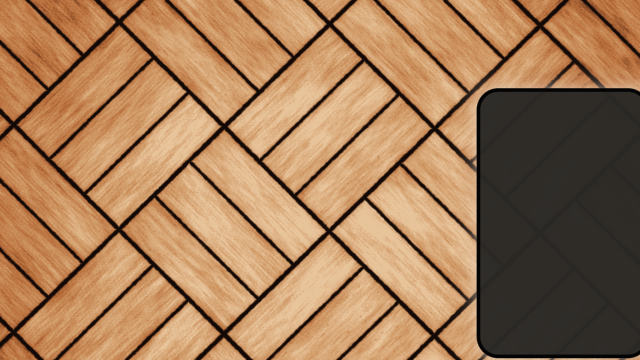
Reproduce this texture procedurally as a WebGL 1 fragment shader.

```glsl
precision highp float;
// Diagonal basket-weave wood parquet, three planks per tile, behind a dark rounded panel.
uniform vec2 u_resolution;

// Lengths are fractions of the canvas height.
const vec2 TILE_ORIGIN = vec2(0.623, 0.648);
const vec2 AXIS_DOWN = vec2(0.2917, -0.2905);
const vec2 AXIS_UP = vec2(0.2928, 0.2855);
const float TILE_SIDE = 0.41;
const float PLANKS = 3.0;
const float TILE_GAP = 0.0050;
const float PLANK_GAP = 0.0037;

const vec3 GAP_COLOR = vec3(0.07, 0.035, 0.025);
const vec3 BROWN = vec3(0.40, 0.20, 0.11);
const vec3 ORANGE = vec3(0.72, 0.43, 0.23);
const vec3 TAN = vec3(0.82, 0.61, 0.41);
const vec3 PALE = vec3(0.91, 0.77, 0.61);
const vec3 PANEL_COLOR = vec3(0.165, 0.16, 0.15);

float hash(vec2 p) {
  return fract(sin(dot(p, vec2(127.1, 311.7))) * 43758.5453);
}

float noise(vec2 p) {
  vec2 i = floor(p);
  vec2 f = fract(p);
  f = f * f * (3.0 - 2.0 * f);
  return mix(mix(hash(i), hash(i + vec2(1.0, 0.0)), f.x),
             mix(hash(i + vec2(0.0, 1.0)), hash(i + vec2(1.0, 1.0)), f.x), f.y);
}

float fbm(vec2 p) {
  float sum = 0.0;
  float amplitude = 0.5;
  for (int i = 0; i < 4; i++) {
    sum += amplitude * noise(p);
    p = p * 2.03 + 17.3;
    amplitude *= 0.5;
  }
  return sum;
}

// Tile coordinates: x runs down-right, y runs up-right.
vec2 toTiles(vec2 p) {
  vec2 d = p - TILE_ORIGIN;
  float det = AXIS_DOWN.x * AXIS_UP.y - AXIS_DOWN.y * AXIS_UP.x;
  return vec2(d.x * AXIS_UP.y - d.y * AXIS_UP.x,
              AXIS_DOWN.x * d.y - AXIS_DOWN.y * d.x) / det;
}

float roundedBox(vec2 p, vec2 halfSize, float radius) {
  vec2 q = abs(p) - halfSize + radius;
  return length(max(q, 0.0)) + min(max(q.x, q.y), 0.0) - radius;
}

vec3 woodRamp(float tone) {
  float t = clamp(tone, 0.0, 1.0) * 3.0;
  vec3 c = mix(BROWN, ORANGE, clamp(t, 0.0, 1.0));
  c = mix(c, TAN, clamp(t - 1.0, 0.0, 1.0));
  return mix(c, PALE, clamp(t - 2.0, 0.0, 1.0));
}

// Streaks, stains and pores; g.x runs along the plank, g.y across it.
float grain(vec2 g, float seed) {
  g += seed * vec2(37.0, 61.0);
  float bend = 0.03 * noise(g * vec2(3.0, 5.0));
  float streaks = fbm(vec2(g.x * 4.0, (g.y + bend) * 32.0)) - 0.47;
  float fibres = noise(vec2(g.x * 16.0, g.y * 85.0)) - 0.5;
  float stains = fbm(g * vec2(3.5, 7.0)) - 0.47;
  float pores = smoothstep(0.80, 0.98, noise(g * vec2(30.0, 95.0)));
  float speckle = noise(g * 110.0) - 0.5;
  return 0.50 * streaks + 0.20 * fibres + 0.48 * stains - 0.17 * pores + 0.12 * speckle;
}

vec3 parquet(vec2 p, float aa) {
  // Alternate plank direction in a checkerboard of tiles
  vec2 uv = toTiles(p);
  vec2 tile = floor(uv);
  vec2 q = uv - tile;
  float odd = mod(tile.x + tile.y, 2.0);
  vec2 g = odd > 0.5 ? q : q.yx;
  float plank = min(floor(g.y * PLANKS), PLANKS - 1.0);
  float across = fract(g.y * PLANKS);
  float seed = hash(tile + vec2(plank * 7.3, plank * 3.1) + 5.7);

  // Distance to the gaps, with slightly worn edges
  vec2 rim = min(q, 1.0 - q) * TILE_SIDE;
  float tileEdge = min(rim.x, rim.y) - TILE_GAP;
  float plankEdge = min(across, 1.0 - across) * TILE_SIDE / PLANKS - PLANK_GAP;
  float edge = min(tileEdge, plankEdge) + 0.0022 * (noise(p * 130.0) - 0.5);

  // Light falls off towards the corners
  float falloff = smoothstep(0.2, 1.15, length(p - vec2(0.93, 0.36)));
  float tone = 0.91 - 0.48 * falloff + 0.20 * (seed - 0.5);
  tone += grain(g, seed);
  tone -= 0.30 * exp(-max(edge, 0.0) / 0.006);
  vec3 wood = woodRamp(tone);
  float scorch = exp(-max(edge, 0.0) / 0.009) * noise(p * 28.0);
  wood = mix(wood, ORANGE, 0.5 * scorch);
  return mix(GAP_COLOR, wood, smoothstep(-aa, aa + 0.0018, edge));
}

void main() {
  vec2 p = gl_FragCoord.xy / u_resolution.y;
  float aa = 0.8 / u_resolution.y;
  vec3 color = parquet(p, aa);

  // Panel with a pale halo, a black border and a faint show-through
  float d = roundedBox(p - vec2(1.564, 0.380), vec2(0.240, 0.375), 0.06);
  vec3 panel = mix(PANEL_COLOR, color, 0.03);
  panel = mix(panel, vec3(0.01), smoothstep(-0.010 - aa, -0.010 + aa, d));
  color = mix(color, vec3(0.92, 0.84, 0.76), 0.45 * exp(-max(d, 0.0) / 0.022));
  color = mix(panel, color, smoothstep(-aa, aa, d));
  gl_FragColor = vec4(color, 1.0);
}
```
